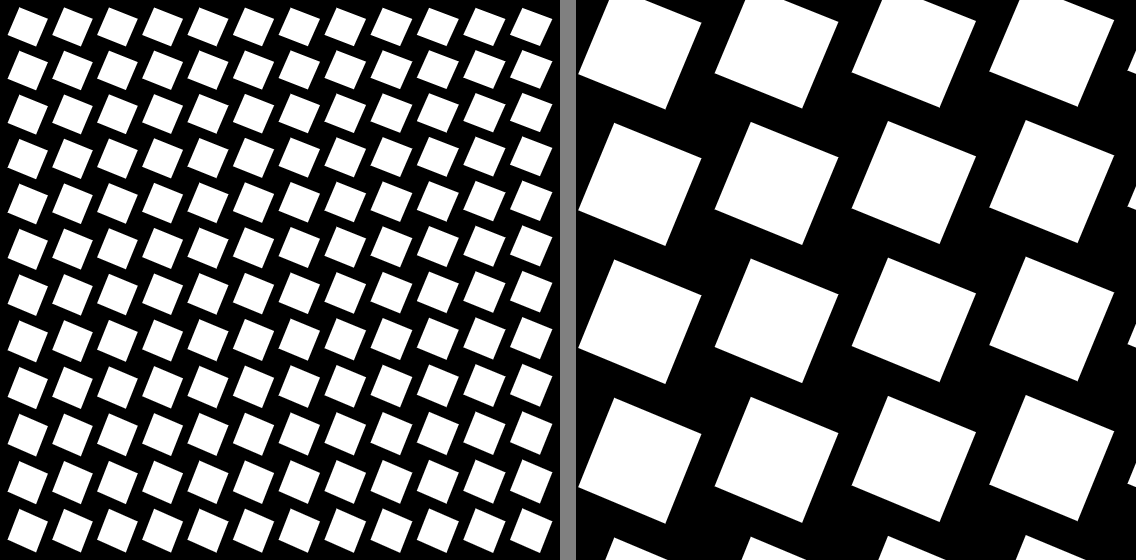
Left: the whole. Right: its middle third, enlarged.
Write a Shadertoy shader that draws this pattern.

```glsl
// White tilted squares on black, in a grid whose spacing widens rightward and downward.
#define CELLS 12.0
#define FIRST_CENTER vec2(0.0495, 0.0480)
#define CENTER_SPAN vec2(0.8990, 0.8995)
#define STRETCH_X 0.0246
#define STRETCH_Y_LEFT 0.052
#define STRETCH_Y_RIGHT 0.080
#define TILT 0.3927
#define HALF_SIDE 0.346
#define INK vec3(1.0)
#define GROUND vec3(0.0)

// Inverts s = (1 - k) * u + k * u * u, turning position into even grid steps
float unstretch(float s, float k) {
    float b = 1.0 - k;
    return 2.0 * s / (b + sqrt(max(b * b + 4.0 * k * s, 0.0)));
}

float squareDistance(vec2 p, float halfSide) {
    vec2 d = abs(p) - halfSide;
    return length(max(d, 0.0)) + min(max(d.x, d.y), 0.0);
}

void mainImage(out vec4 fragColor, in vec2 fragCoord) {
    // Canvas position, measured downward from the top left
    vec2 uv = fragCoord / iResolution.xy;
    uv.y = 1.0 - uv.y;

    // Stretched grid: vertical growth increases toward the right
    vec2 s = (uv - FIRST_CENTER) / CENTER_SPAN;
    float u = unstretch(s.x, STRETCH_X);
    float v = unstretch(s.y, mix(STRETCH_Y_LEFT, STRETCH_Y_RIGHT, u));
    vec2 grid = vec2(u, v) * (CELLS - 1.0);
    vec2 cell = clamp(floor(grid + 0.5), 0.0, CELLS - 1.0);

    // Tilted square centred in its cell
    float c = cos(TILT), n = sin(TILT);
    vec2 local = mat2(c, -n, n, c) * (grid - cell);
    float d = squareDistance(local, HALF_SIDE);

    // One pixel of edge smoothing, in cell units
    float pixel = (CELLS - 1.0) / (CENTER_SPAN.y * iResolution.y);
    float coverage = clamp(0.5 - d / pixel, 0.0, 1.0);
    fragColor = vec4(mix(GROUND, INK, coverage), 1.0);
}
```
